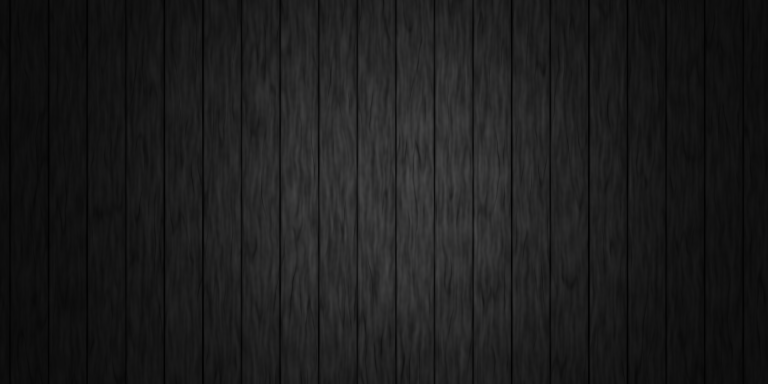
A Shadertoy shader for this texture:

```glsl
// Dark vertical wood planks under a soft central glow.
// Gradient noise, stretched along each plank and warped, makes fine fibres and
// cracks; repeated distance lines cut the seams, and a Gaussian lights the middle.

const float PLANK_WIDTH = 0.1005;     // lengths are in canvas heights
const float FIRST_SEAM = 0.026;
const float SEAM_HALF_WIDTH = 0.0018;
const float SEAM_SHADE_WIDTH = 0.005;
const vec2 GLOW_CENTER = vec2(1.035, 0.51);
const vec2 GLOW_RADIUS = vec2(0.58, 0.58);
const float AMBIENT = 0.046;
const float GLOW_STRENGTH = 0.160;
const float GRAIN_WARP = 0.008;
const float GRAIN_CONTRAST = 0.50;
const float CRACK_CONTRAST = 0.26;
const float PLANK_VARIATION = 0.08;
const vec3 WOOD_TINT = vec3(1.0, 1.0, 1.005);

float hash(float n) {
    return fract(sin(n * 91.37 + 4.7) * 4375.85);
}

vec2 gradientAt(vec2 cell) {
    vec3 q = fract(vec3(cell.xyx) * vec3(0.1031, 0.1030, 0.0973));
    q += dot(q, q.yzx + 33.33);
    float angle = 6.28318 * fract((q.x + q.y) * q.z);
    return vec2(cos(angle), sin(angle));
}

// Gradient noise, roughly -0.7 to 0.7
float gradientNoise(vec2 p) {
    vec2 i = floor(p);
    vec2 f = p - i;
    vec2 u = f * f * f * (f * (f * 6.0 - 15.0) + 10.0);
    float a = dot(gradientAt(i), f);
    float b = dot(gradientAt(i + vec2(1, 0)), f - vec2(1, 0));
    float c = dot(gradientAt(i + vec2(0, 1)), f - vec2(0, 1));
    float d = dot(gradientAt(i + vec2(1, 1)), f - vec2(1, 1));
    return mix(mix(a, b, u.x), mix(c, d, u.x), u.y);
}

// Fine fibres at several scales, with thin cracks along noise contours
float woodGrain(vec2 p, float plank) {
    vec2 q = p + vec2(hash(plank) * 17.0, hash(plank + 50.0) * 23.0);
    q.x += GRAIN_WARP * gradientNoise(q * vec2(18.0, 7.0));
    q.x += 0.003 * gradientNoise(q * vec2(45.0, 28.0));

    float fibres = 0.28 * gradientNoise(q * vec2(38.0, 4.0));
    fibres += 0.55 * gradientNoise(q * vec2(76.0, 9.0) + 5.1);
    fibres += 0.75 * gradientNoise(q * vec2(118.0, 15.0) + 9.7);
    fibres += 0.20 * gradientNoise(q * vec2(105.0, 60.0) + 2.9);

    // Cracks fade in and out along the plank
    float contour = abs(gradientNoise(q * vec2(36.0, 4.5) + 17.3));
    float presence = smoothstep(-0.1, 0.3, gradientNoise(q * vec2(22.0, 9.0) + 43.0));
    float cracks = presence * (1.0 - smoothstep(0.0, 0.11, contour));
    float patches = gradientNoise(q * vec2(14.0, 4.5) + 31.0);
    return GRAIN_CONTRAST * (fibres + 0.18 * patches) - CRACK_CONTRAST * cracks;
}

void mainImage(out vec4 fragColor, in vec2 fragCoord) {
    vec2 p = fragCoord / iResolution.y;
    float pixel = 1.0 / iResolution.y;

    // Plank index and signed distance to the nearest seam
    float along = (p.x - FIRST_SEAM) / PLANK_WIDTH;
    float plank = floor(along);
    float seam = floor(along + 0.5);
    float side = (along - seam) * PLANK_WIDTH;
    float seamDistance = abs(side);

    // Central light
    vec2 offset = (p - GLOW_CENTER) / GLOW_RADIUS;
    float light = AMBIENT + GLOW_STRENGTH * exp(-dot(offset, offset));

    // Wood surface
    float shade = 1.05 + woodGrain(p, plank);
    shade *= 1.0 + PLANK_VARIATION * (hash(plank + 11.0) - 0.5);

    // Worn seam groove, its soft shadow and a thin lit edge
    float wear = gradientNoise(vec2(seam * 7.31, p.y * 14.0));
    float depth = clamp(mix(0.45, 0.9, hash(seam + 29.0)) + 0.35 * wear, 0.2, 0.92);
    float groove = 1.0 - smoothstep(SEAM_HALF_WIDTH - 0.5 * pixel,
                                    SEAM_HALF_WIDTH + 0.7 * pixel, seamDistance);
    float shadow = exp(-seamDistance / SEAM_SHADE_WIDTH);
    float litEdge = exp(-pow((side - 0.0075) / 0.0025, 2.0));
    shade *= 1.0 - 0.22 * shadow;
    shade += 0.12 * litEdge;
    shade *= 1.0 - depth * groove;

    fragColor = vec4(WOOD_TINT * light * max(shade, 0.0), 1.0);
}
```
